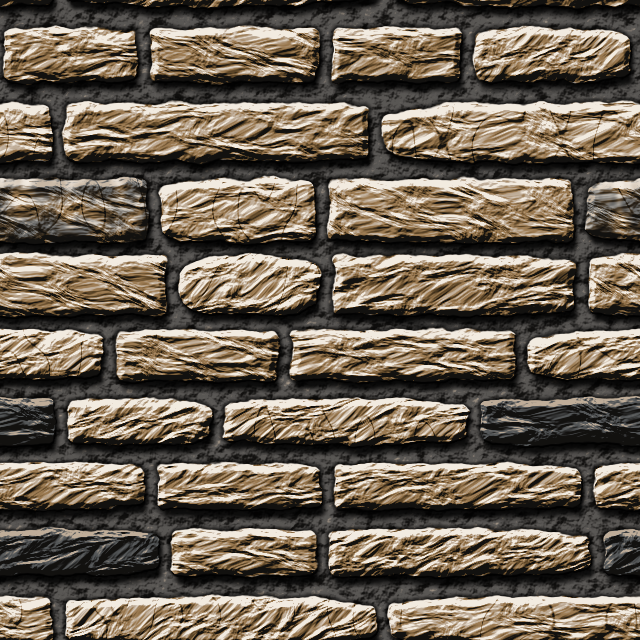
This texture is drawn by a three.js fragment shader. Its source:

```glsl
// Dry-stacked wall of rough tan stones with a few slate ones in dark mortar.
// Nine staggered courses are split at wrapped joints; a height field built
// from gradient noise gives the relief, and offset distances give shadows.
varying vec2 vUv;

const float PI = 3.14159265;
const float COURSES = 9.0;
const float FIRST_COURSE_Y = 0.03;
const vec3 SOOT = vec3(0.07, 0.065, 0.06);
const vec3 GREY = vec3(0.35, 0.34, 0.33);
const vec3 BROWN = vec3(0.36, 0.27, 0.15);
const vec3 TAN = vec3(0.61, 0.48, 0.32);
const vec3 PALE = vec3(0.75, 0.68, 0.60);
const vec3 CREAM = vec3(0.95, 0.92, 0.88);

struct Stone { float dist; vec2 local; float course; float index; vec2 seed; };

vec2 hash2(vec2 p) {
  vec3 q = fract(p.xyx * vec3(0.1031, 0.1030, 0.0973));
  q += dot(q, q.yzx + 33.33);
  return fract((q.xx + q.yz) * q.zy);
}

float cornerSlope(vec2 cell, vec2 f, vec2 corner, float period) {
  float angle = 2.0 * PI * hash2(mod(cell + corner, period)).x;
  return dot(vec2(cos(angle), sin(angle)), f - corner);
}

// Gradient noise that wraps after an integer period
float gradientNoise(vec2 p, float period) {
  vec2 cell = floor(p), f = p - cell;
  vec2 u = f * f * f * (f * (f * 6.0 - 15.0) + 10.0);
  float low = mix(cornerSlope(cell, f, vec2(0, 0), period), cornerSlope(cell, f, vec2(1, 0), period), u.x);
  float high = mix(cornerSlope(cell, f, vec2(0, 1), period), cornerSlope(cell, f, vec2(1, 1), period), u.x);
  return mix(low, high, u.y);
}

float fbm(vec2 p, float period) {
  float sum = 0.0, amp = 0.5;
  for (int i = 0; i < 4; i++) {
    sum += amp * gradientNoise(p, period);
    p *= 2.0; period *= 2.0; amp *= 0.5;
  }
  return sum;
}

// Courses hold three stones, apart from two long ones and a short one
float stonesIn(float course) {
  if (course > 7.5) return 4.0;
  return (course < 0.5 || course > 6.5) ? 2.0 : 3.0;
}

float jointX(float course, float k) {
  float count = stonesIn(course);
  float start = count > 3.5 ? -0.01 : 0.10;
  if (count == 3.0) {
    float shift = course - 3.35;
    start = 0.22 - 0.21 * exp(-2.0 * shift * shift) + 0.035 * cos(PI * k);
  }
  return start + k / count + 0.04 * (hash2(vec2(course, k) + 3.0).x - 0.5);
}

float roundedBox(vec2 p, vec2 halfSize, float radius) {
  vec2 q = abs(p) - halfSize + radius;
  return length(max(q, 0.0)) + min(max(q.x, q.y), 0.0) - radius;
}

// Finds the stone around p and its ragged, tapered outline
Stone stoneAt(vec2 p) {
  float sway = sin(PI * (p.y - FIRST_COURSE_Y));
  float level = (p.y + 0.032 * sway * sway - FIRST_COURSE_Y) * COURSES + 0.5;
  float course = mod(floor(level), COURSES);
  float count = stonesIn(course);
  float width = 1.0, along = 0.0, index = 0.0;
  for (int i = 0; i < 4; i++) {
    float k = float(i);
    if (k >= count) break;
    float left = jointX(course, k);
    float right = k + 1.0 < count ? jointX(course, k + 1.0) : jointX(course, 0.0) + 1.0;
    float offset = fract(p.x - left);
    if (offset < right - left) { width = right - left; along = offset; index = k; }
  }
  vec2 seed = hash2(vec2(course, index) + 17.0);
  vec2 local = vec2(along - 0.5 * width, (fract(level) - 0.5) / COURSES);
  float tall = course - 5.5;
  vec2 halfSize = vec2(0.5 * width - 0.010, 0.040 + 0.008 * exp(-0.5 * tall * tall));
  float end = abs(local.x) / halfSize.x;
  float taper = local.x < 0.0 ? seed.x : seed.y;
  halfSize.y *= 1.0 - 0.42 * taper * taper * end * end * end;
  float ragged = fbm(local * vec2(20.0, 28.0) + seed * 90.0, 256.0);
  float dist = roundedBox(local, halfSize, 0.010) + 0.014 * (ragged + 0.08);
  return Stone(dist, local, course, index, seed);
}

// Slanted, layered split face of one stone
float splitFace(vec2 local, vec2 seed) {
  float tilt = 0.9 * (seed.y - 0.4);
  vec2 q = vec2(local.x + tilt * local.y, local.y - tilt * local.x);
  q = q * vec2(24.0, 58.0) + seed * 90.0;
  q += 1.2 * gradientNoise(q * 0.5, 256.0);
  return 0.010 * fbm(q, 256.0) - 0.007 * abs(gradientNoise(q * 0.6 + 31.0, 256.0));
}

float wallHeight(vec2 p) {
  Stone s = stoneAt(p);
  float mask = 1.0 - smoothstep(-0.0015, 0.0015, s.dist);
  float bevel = smoothstep(0.0, 0.012, -s.dist);
  return mix(0.010 * fbm(p * 32.0, 32.0), 0.004 + 0.007 * bevel + splitFace(s.local, s.seed), mask);
}

vec3 stoneColour(Stone s, float light) {
  vec3 warm = mix(SOOT, BROWN, smoothstep(0.0, 0.25, light));
  warm = mix(warm, TAN, smoothstep(0.22, 0.48, light));
  warm = mix(warm, PALE, smoothstep(0.48, 0.72, light));
  warm = mix(warm, CREAM, smoothstep(0.72, 0.98, light));
  vec3 slate = mix(SOOT, GREY * vec3(0.94, 1.0, 1.05), smoothstep(0.35, 0.85, light));
  slate = mix(slate, PALE, smoothstep(0.85, 1.3, light));
  // The last stone of some courses is slate or smoke-stained
  float last = step(1.5, s.index);
  float isSlate = last * float(s.course == 1.0 || s.course == 3.0);
  float stain = smoothstep(-0.15, 0.15, fbm(s.local * 14.0 + s.seed * 50.0, 256.0));
  return mix(warm, slate, max(isSlate, 0.85 * stain * last * float(s.course == 6.0)));
}

void main() {
  vec2 p = vUv;
  Stone s = stoneAt(p);
  vec2 toLight = vec2(-0.0011, 0.0024);
  float slope = (wallHeight(p) - wallHeight(p + toLight)) / length(toLight);
  slope = clamp(slope, -0.8, 0.8);

  // Mortar: grainy grey, black beneath and beside the stones
  float grit = 0.5 + 0.8 * slope + 0.7 * fbm(p * 48.0, 48.0);
  vec3 mortar = mix(SOOT, GREY, smoothstep(0.1, 0.65, grit));
  mortar = mix(mortar, PALE, 0.7 * smoothstep(0.75, 1.2, grit));
  float shadow = 1.0 - smoothstep(-0.010, 0.006, stoneAt(p + vec2(-0.006, 0.016)).dist);
  mortar *= (1.0 - 0.85 * shadow) * mix(0.35, 1.0, smoothstep(0.0, 0.009, s.dist));

  // Stone: light from above, with its own tone and a few hairline cracks
  float light = 0.52 + 0.9 * slope + 1.3 * s.local.y + 0.18 * (s.seed.x - 0.5);
  float vein = abs(gradientNoise(s.local * vec2(16.0, 9.0) + s.seed * 70.0, 256.0));
  light -= 0.35 * step(0.65, s.seed.x) * (1.0 - smoothstep(0.0, 0.025, vein));
  vec3 stone = stoneColour(s, light);

  float cover = 1.0 - smoothstep(-0.0015, 0.0015, s.dist);
  gl_FragColor = vec4(mix(mortar, stone, cover), 1.0);
}
```
